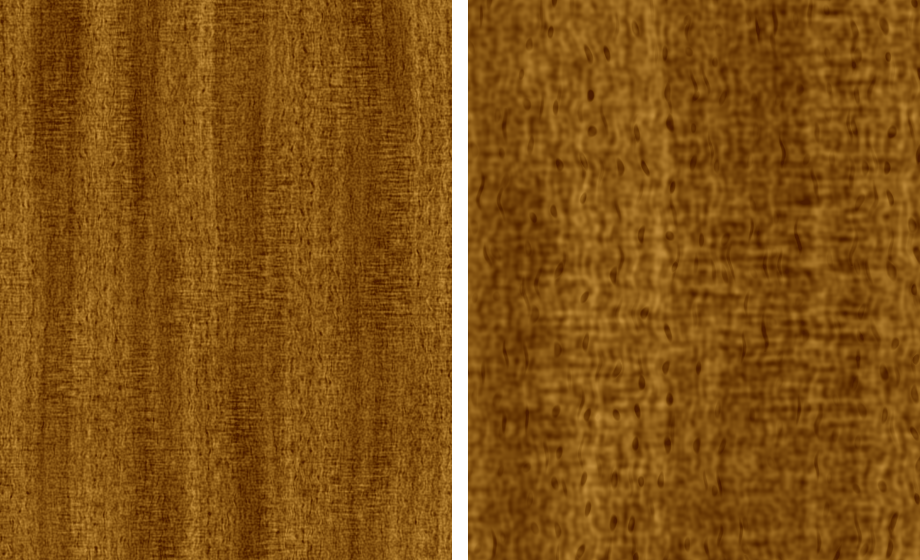
Left, the full canvas; right, a detail of the centre.
A Shadertoy shader for this texture:

```glsl
// Brown quartered wood veneer: upright bands, cross ripple, fine fibres and dark pores.

#define BASE_COLOR vec3(0.502, 0.311, 0.062)
#define TONE_SLOPE vec3(0.076, 0.073, 0.040)
#define TONE_CURVE vec3(0.000, 0.000, 0.004)
#define BAND_DEPTH 0.58
#define STRIPE_DEPTH 0.30
#define RIPPLE_DEPTH 0.42
#define FIBRE_DEPTH 0.48
#define GRAIN_DEPTH 0.40
#define PORE_DEPTH 1.90

const float TAU = 6.28319;

float hash(vec2 p) {
    vec3 q = fract(p.xyx * vec3(0.1031, 0.1030, 0.0973));
    q += dot(q, q.yzx + 33.33);
    return fract((q.x + q.y) * q.z);
}

float corner(vec2 cell, vec2 offset) {
    float angle = TAU * hash(cell);
    return dot(vec2(cos(angle), sin(angle)), offset);
}

// Gradient noise scaled to a spread of about one.
float noise(vec2 p) {
    vec2 i = floor(p), f = fract(p);
    vec2 u = f * f * f * (f * (f * 6.0 - 15.0) + 10.0);
    vec2 e = vec2(1.0, 0.0);
    float low = mix(corner(i, f), corner(i + e.xy, f - e.xy), u.x);
    float high = mix(corner(i + e.yx, f - e.yx), corner(i + e.xx, f - e.xx), u.x);
    return 4.5 * mix(low, high, u.y);
}

// Upright elliptical pores, one per cell, in columns shifted at random.
float pores(vec2 p, vec2 cell, vec2 radius, float density, float seed) {
    vec2 q = p / cell;
    q.y += 7.0 * hash(vec2(floor(q.x), seed));
    vec2 id = floor(q) + seed;
    vec2 jitter = vec2(hash(id + 17.0), hash(id + 41.0)) - 0.5;
    vec2 offset = (fract(q) - 0.5 - jitter * vec2(0.35, 0.4)) * cell;
    vec2 size = radius * vec2(1.0, mix(0.65, 1.3, hash(id + 73.0)));
    float edge = (length(offset / size) - 1.0) * size.x;
    float blur = 1.0 / iResolution.y;
    float present = step(hash(id + 97.0), density);
    return present * (1.0 - smoothstep(-blur, blur, edge));
}

// Broad light and dark bands that widen to the right; 0 is dark, 1 is light.
float bandLight(vec2 p) {
    float x = p.x - 0.026 + 0.007 * noise(vec2(p.x * 9.0 + 3.4, p.y * 2.3 + 0.6));
    float wave = cos(TAU * (6.876 * x - 2.17 * x * x));
    return smoothstep(-0.85, 0.85, wave + 0.2 * noise(vec2(p.x * 35.0, p.y * 1.4 + 5.5)));
}

void mainImage(out vec4 fragColor, in vec2 fragCoord) {
    vec2 p = fragCoord / iResolution.y;

    // Bands and narrower stripes meander slightly along the trunk.
    vec2 w = p;
    w.x += 0.004 * noise(vec2(p.x * 4.0, p.y * 3.0) + 8.3);
    float light = bandLight(w);
    float tone = BAND_DEPTH * (2.0 * light - 1.0);
    tone += STRIPE_DEPTH * noise(vec2(w.x * 48.0, w.y * 1.1) + 12.4);
    tone += 0.18 * noise(vec2(w.x * 110.0, w.y * 2.5) + 31.7);
    tone += 0.15 * noise(p * vec2(9.0, 5.0) + 50.3);

    // Cross ripple: thin level threads in uneven patches.
    float patches = clamp(0.8 + 0.35 * noise(p * vec2(14.0, 6.0) + 21.6), 0.2, 1.5);
    float ripple = 0.8 * noise(p * vec2(24.0, 190.0) + 60.2)
                 + 0.6 * noise(p * vec2(55.0, 240.0) + 91.4);
    tone += RIPPLE_DEPTH * patches * mix(1.15, 0.8, light) * ripple;

    // Wavy upright fibres, clearest in the light bands.
    vec2 f = w;
    f.x += 0.0012 * noise(p * vec2(45.0, 60.0) + 4.7);
    float fibre = 0.8 * noise(f * vec2(210.0, 38.0) + 15.8)
                + 0.55 * noise(f * vec2(245.0, 85.0) + 77.1);
    tone += FIBRE_DEPTH * mix(0.7, 1.2, light) * fibre;
    tone += GRAIN_DEPTH * noise(p * vec2(230.0, 215.0) + 38.9);

    // Stout pores in light wood, slender faint ones in dark wood.
    float stout = pores(f, vec2(0.0165, 0.021), vec2(0.0019, 0.0042), 0.68, 5.0);
    float slender = pores(f, vec2(0.011, 0.034), vec2(0.0011, 0.0075), 0.5, 29.0);
    float pore = max(stout * mix(0.25, 1.0, light), slender * mix(0.75, 0.4, light));
    tone += 0.1 - PORE_DEPTH * pore;

    tone = clamp(tone, -2.7, 3.2);
    vec3 color = BASE_COLOR + TONE_SLOPE * tone + TONE_CURVE * tone * tone;
    fragColor = vec4(clamp(color, 0.0, 1.0), 1.0);
}
```
